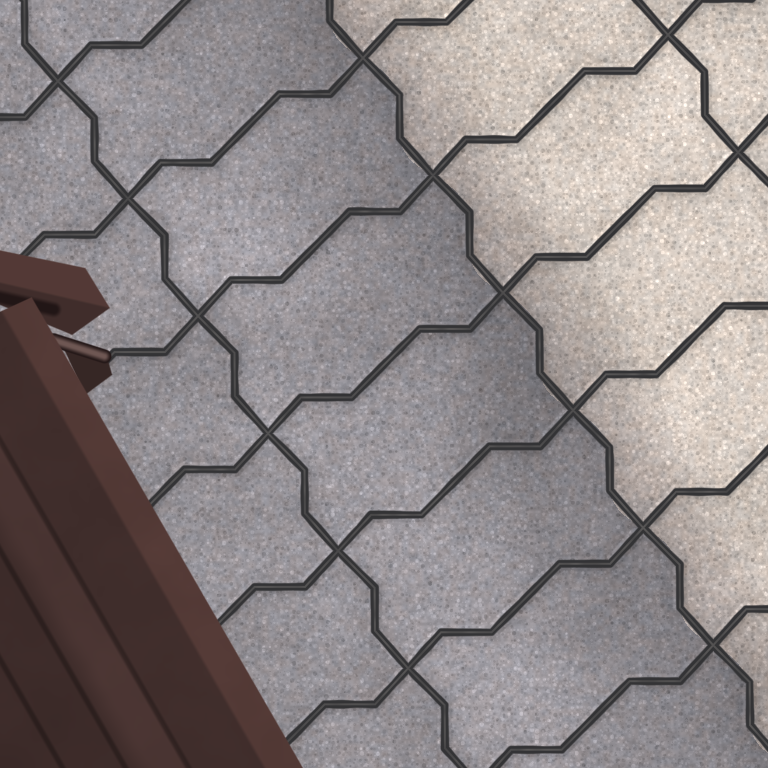
Write a WebGL 1 fragment shader that draws this texture.

```glsl
precision highp float;

uniform vec2 u_resolution;

// Paver lattice
const vec2 ORIGIN = vec2(0.2578, 0.5885);
const vec2 ALONG = vec2(0.3060, 0.1830);
const vec2 DOWN = vec2(0.0912, -0.1529);
const float JOINT_HALF = 0.0050;
const float BEVEL = 0.0060;
const float SPECK_SCALE = 135.0;

// Colours
const vec3 SHADE = vec3(0.565, 0.550, 0.568);
const vec3 SUN_EDGE = vec3(0.650, 0.612, 0.598);
const vec3 SUN = vec3(0.825, 0.782, 0.745);
const vec3 JOINT_DARK = vec3(0.200, 0.200, 0.208);
const vec3 JOINT_SAND = vec3(0.360, 0.352, 0.350);
const vec3 BROWN = vec3(0.250, 0.178, 0.170);
const vec3 BROWN_LIT = vec3(0.325, 0.225, 0.210);
const vec3 BROWN_DARK = vec3(0.130, 0.085, 0.085);
const vec3 BOLT = vec3(0.430, 0.340, 0.325);

// Post edge: unit normal and offset
const vec2 POST_NORMAL = vec2(0.866, 0.499);
const float POST_OFFSET = 0.3416;

float cross2(vec2 a, vec2 b) { return a.x * b.y - a.y * b.x; }

float hash(vec2 p) {
  vec3 q = fract(vec3(p.xyx) * 0.1031);
  q += dot(q, q.yzx + 33.33);
  return fract((q.x + q.y) * q.z);
}

float noise(vec2 p) {
  vec2 i = floor(p), f = fract(p);
  f = f * f * (3.0 - 2.0 * f);
  return mix(mix(hash(i), hash(i + vec2(1, 0)), f.x),
             mix(hash(i + vec2(0, 1)), hash(i + vec2(1, 1)), f.x), f.y);
}

float fbm(vec2 p) {
  float sum = 0.0, amp = 0.5;
  for (int i = 0; i < 4; i++) {
    sum += amp * noise(p);
    p = p * 2.03 + 17.0;
    amp *= 0.5;
  }
  return sum;
}

vec2 toSegment(vec2 p, vec2 a, vec2 b) {
  vec2 d = b - a;
  return p - a - d * clamp(dot(p - a, d) / dot(d, d), 0.0, 1.0);
}

void nearer(inout vec2 best, vec2 p, vec2 a, vec2 b) {
  vec2 v = toSegment(p, a, b);
  if (dot(v, v) < dot(best, best)) best = v;
}

// Vector from the closest joint to q
vec2 jointVector(vec2 q, vec2 cell) {
  vec2 best = vec2(1.0);
  vec2 l1 = vec2(0.0430, 0.0469), l2 = vec2(0.1087, 0.0469);
  vec2 s1 = vec2(0.0475, -0.0480), s2 = vec2(0.0480, -0.1040);
  for (int j = -1; j <= 1; j++) {
    for (int i = -1; i <= 1; i++) {
      vec2 c = cell + vec2(i, j);
      vec2 p = q - c.x * ALONG - c.y * DOWN;
      nearer(best, p, vec2(0.0), l1);
      nearer(best, p, l1, l2);
      nearer(best, p, l2, ALONG - l2);
      nearer(best, p, ALONG - l2, ALONG - l1);
      nearer(best, p, ALONG - l1, ALONG);
      nearer(best, p, vec2(0.0), s1);
      nearer(best, p, s1, s2);
      nearer(best, p, s2, DOWN);
    }
  }
  return best;
}

// Signed light and dark aggregate grains
float specks(vec2 p) {
  vec2 id = floor(p);
  vec2 centre = 0.3 + 0.4 * vec2(hash(id + 3.1), hash(id + 7.7));
  float radius = 0.12 + 0.26 * hash(id + 11.3);
  float tone = hash(id + 19.9) - 0.5;
  return tone * smoothstep(radius + 0.15, radius - 0.1, length(fract(p) - centre));
}

// Distance outside the clockwise edge a-b
float side(vec2 p, vec2 a, vec2 b) { return cross2(normalize(b - a), p - a); }

vec3 paving(vec2 p, float px) {
  vec2 q = p - ORIGIN;
  vec2 uv = vec2(cross2(DOWN, q), cross2(q, ALONG)) / cross2(DOWN, ALONG);
  vec2 wave = vec2(0.045 * sin(6.2832 * uv.y), -0.1 * sin(12.5664 * uv.x));
  vec2 tile = floor(uv - wave);

  // Shade on the left, sunlight on the right
  float across = uv.x - tile.x;
  vec3 shade = SHADE * (tile.x < 0.0 ? 1.03 : mix(1.06, 0.86, smoothstep(0.25, 1.0, across)));
  vec3 sun = mix(SUN_EDGE, SUN, smoothstep(1.0, 1.4, uv.x) * smoothstep(0.0, 0.45, p.y + 0.1));
  vec3 col = tile.x > 0.5 ? sun : shade;

  // Stone surface
  col *= 0.98 + 0.05 * hash(tile + 40.0);
  col *= 1.0 + 0.24 * (fbm(p * 9.0) - 0.47) + 0.16 * (noise(p * 240.0) - 0.5);
  float grain = specks(p * SPECK_SCALE) + 0.7 * specks(p.yx * SPECK_SCALE * 1.63 + 31.0);
  col *= 1.0 + 0.30 * grain;
  col += vec3(0.025, 0.0, -0.02) * (noise(p * 110.0 + 9.0) - 0.5);

  // Bevels and worn joints
  vec2 v = jointVector(q, floor(uv));
  float r = length(v);
  float facing = dot(v / max(r, 0.0001), vec2(-0.707, 0.707));
  float halfWidth = JOINT_HALF * (0.88 + 0.28 * noise(p * 45.0));
  float bevel = 1.0 - smoothstep(halfWidth + 0.5 * BEVEL, halfWidth + BEVEL, r);
  col *= 1.0 + bevel * (facing > 0.0 ? 0.13 * facing : 0.10 * facing);
  col *= 1.0 - 0.08 * (1.0 - smoothstep(0.0, 0.03, r));
  float sand = 1.0 - smoothstep(0.0004, 0.0022, r);
  vec3 joint = mix(JOINT_DARK, JOINT_SAND, sand * (0.45 + 0.5 * noise(p * 80.0)));
  return mix(col, joint, 1.0 - smoothstep(halfWidth - px, halfWidth + px, r));
}

vec3 furniture(vec3 col, vec2 p, float px) {
  // Lower block and bolt
  vec2 k0 = vec2(0.078, 0.557), k1 = vec2(0.141, 0.529), k2 = vec2(0.146, 0.512), k3 = vec2(0.111, 0.486);
  float block = max(max(side(p, k0, k1), side(p, k1, k2)), max(side(p, k2, k3), side(p, k3, k0)));
  col = mix(col, BROWN * 0.85, smoothstep(px, -px, block));
  float bolt = length(toSegment(p, vec2(0.070, 0.557), vec2(0.136, 0.536)));
  col = mix(col, mix(BOLT, BROWN_DARK, smoothstep(0.001, 0.009, bolt)), smoothstep(0.009 + px, 0.009 - px, bolt));

  // Crossbar
  vec2 b0 = vec2(0.0, 0.674), b1 = vec2(0.111, 0.651), b2 = vec2(0.143, 0.599), b3 = vec2(0.094, 0.564);
  float bar = max(max(side(p, b0, b1), side(p, b1, b2)), max(side(p, b2, b3), side(p, b3, vec2(0.0, 0.603))));
  vec3 barCol = mix(BROWN, BROWN_LIT, smoothstep(-0.002, 0.002, side(p, vec2(0.0, 0.632), b2)));
  float gap = length(toSegment(p, vec2(-0.02, 0.617), vec2(0.07, 0.597)));
  barCol = mix(BROWN_DARK, barCol, smoothstep(0.004, 0.012, gap));
  col = mix(col, barCol, smoothstep(px, -px, bar));

  // Ridged post
  float edge = dot(p, POST_NORMAL) - POST_OFFSET;
  float post = max(edge, p.y - 0.594 - 0.46 * p.x);
  float depth = -edge;
  vec3 postCol = mix(BROWN_LIT, BROWN, smoothstep(0.040, 0.046, depth));
  postCol *= 1.0 + 0.16 * smoothstep(0.125, 0.133, depth) - 0.22 * smoothstep(0.165, 0.206, depth);
  for (int i = 0; i < 3; i++) {
    float seam = abs(depth - 0.129 - 0.071 * float(i));
    postCol *= 1.0 - 0.28 * (1.0 - smoothstep(0.001, 0.006, seam));
  }
  postCol *= 0.94 + 0.12 * fbm(p * 14.0);
  return mix(col, postCol, smoothstep(px, -px, post));
}

void main() {
  vec2 p = gl_FragCoord.xy / u_resolution.y;
  float px = 1.0 / u_resolution.y;
  gl_FragColor = vec4(furniture(paving(p, px), p, px), 1.0);
}
```
